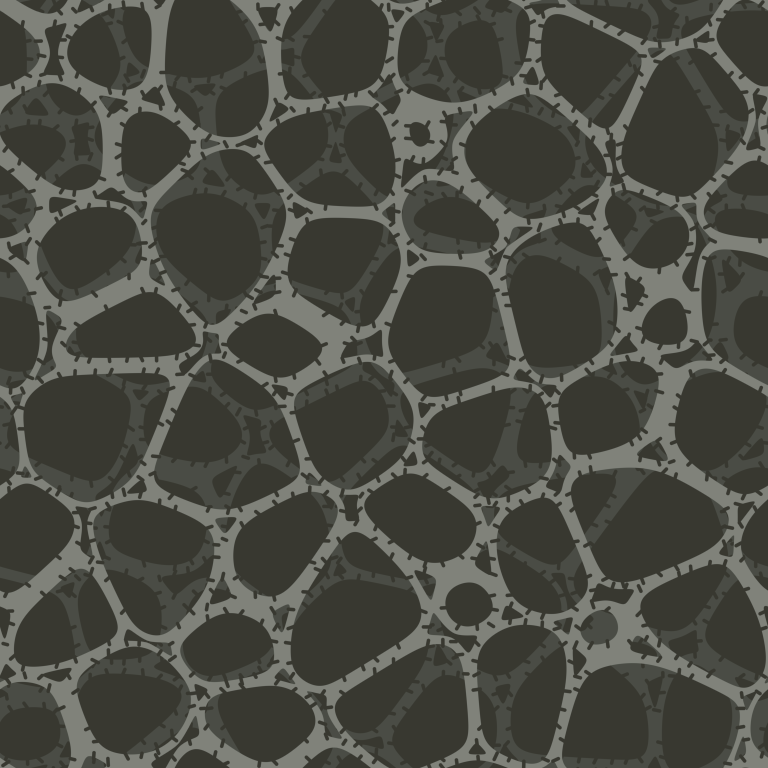
Reproduce this pattern procedurally as a WebGL 2 fragment shader.

```glsl
#version 300 es
precision highp float;

uniform vec2 u_resolution;
out vec4 outColor;

const vec3 DARK = vec3(0.22, 0.22, 0.19);
const vec3 BACK_WEB = vec3(0.29, 0.30, 0.27);
const vec3 FRONT_WEB = vec3(0.50, 0.51, 0.48);

const vec2 CELLS = vec2(6.0, 8.0);   // hole sites across the canvas, rows even
const float CELL_JITTER = 0.74;
const float SIZE_SPREAD = 0.010;     // difference between large and small holes
const float SOFTNESS = 0.0034;       // roundness of the holes
const float WEB_LOW = 0.40;          // web begins here, at the rim of a hole
const float WEB_HIGH = 0.70;         // and ends here, at small holes in the forks

const float THORNS = 46.0;           // thorn seeds across the canvas
const float THORN_JITTER = 0.4;
const float THORN_CATCH = 0.35;      // how far a seed may slide to a rim, in seed cells
const float THORN_LENGTH = 0.0042;
const float THORN_RADIUS = 0.0023;
const float THORN_INSET = 0.002;
const float THORN_TILT = 1.1;

// Integer hash: three values in 0..1
vec3 hash3(vec2 id, float seed) {
    uvec3 v = uvec3(uint(id.x), uint(id.y), uint(seed)) * 1664525u + 1013904223u;
    v.x += v.y * v.z; v.y += v.z * v.x; v.z += v.x * v.y;
    v ^= v >> 16u;
    v.x += v.y * v.z; v.y += v.z * v.x; v.z += v.x * v.y;
    return vec3(v >> 8u) / 16777216.0;
}

// Soft weighted Voronoi web.
// x: signed distance to the rim, positive on the web; yz: direction into the web
vec3 webField(vec2 p, float seed) {
    vec2 base = floor(p * CELLS);
    float sumSoft = 0.0, sumSharp = 0.0;
    vec2 centreSoft = vec2(0.0), centreSharp = vec2(0.0);
    for (int j = -2; j <= 2; j++) {
        for (int i = -2; i <= 2; i++) {
            vec2 id = base + vec2(i, j);
            vec2 wrapped = mod(id, CELLS);
            vec3 rnd = hash3(wrapped, seed);
            vec2 site = id + 0.5 + (rnd.xy - 0.5) * CELL_JITTER;
            site.x += 0.5 * mod(wrapped.y, 2.0) - 0.25;
            vec2 toSite = site / CELLS - p;
            float power = dot(toSite, toSite) - SIZE_SPREAD * rnd.z;
            float soft = exp(-power / SOFTNESS);
            float sharp = soft * soft * soft * soft;
            sumSoft += soft;
            sumSharp += sharp;
            centreSoft += soft * toSite;
            centreSharp += sharp * toSite;
        }
    }
    // Zero inside a cell, higher between two cells, highest where three meet
    float height = log(sumSoft) - 0.25 * log(sumSharp);
    vec2 slope = (centreSoft / sumSoft - centreSharp / sumSharp) * 2.0 / SOFTNESS;
    float steepness = max(length(slope), 0.5);
    float fromHole = height - WEB_LOW;
    float fromFork = WEB_HIGH - height;
    float side = fromHole < fromFork ? 1.0 : -1.0;
    return vec3(min(fromHole, fromFork), side * slope) / steepness;
}

// Distance to the short thorns that sit across the rims
float thornDistance(vec2 p, float seed) {
    vec2 base = floor(p * THORNS - 0.5);
    float nearest = 1.0;
    for (int j = 0; j <= 1; j++) {
        for (int i = 0; i <= 1; i++) {
            vec2 id = base + vec2(i, j);
            vec3 rnd = hash3(mod(id, THORNS), seed + 50.0);
            vec2 start = (id + 0.5 + (rnd.xy - 0.5) * THORN_JITTER) / THORNS;
            vec3 field = webField(start, seed);
            if (abs(field.x) * THORNS > THORN_CATCH) continue;

            float tilt = (rnd.z - 0.5) * THORN_TILT;
            mat2 turn = mat2(cos(tilt), sin(tilt), -sin(tilt), cos(tilt));
            vec2 centre = start + field.yz * (THORN_INSET - field.x);
            vec2 axis = turn * field.yz;
            vec2 q = p - centre;
            float halfLength = THORN_LENGTH * mix(0.6, 1.1, fract(rnd.z * 7.0));
            float along = clamp(dot(q, axis), -halfLength, halfLength);
            nearest = min(nearest, length(q - axis * along) - THORN_RADIUS);
        }
    }
    return nearest;
}

// Lay one thorned web over the colour below
vec3 addWeb(vec3 below, vec3 webColor, vec2 p, float seed, float pixel) {
    float web = smoothstep(-pixel, pixel, webField(p, seed).x);
    float thorn = 1.0 - smoothstep(-pixel, pixel, thornDistance(p, seed));
    return mix(mix(below, webColor, web), DARK, thorn);
}

void main() {
    vec2 p = gl_FragCoord.xy / u_resolution;
    float pixel = 0.7 / min(u_resolution.x, u_resolution.y);
    vec3 color = addWeb(DARK, BACK_WEB, p, 11.0, pixel);
    color = addWeb(color, FRONT_WEB, p, 4.0, pixel);
    outColor = vec4(color, 1.0);
}
```
